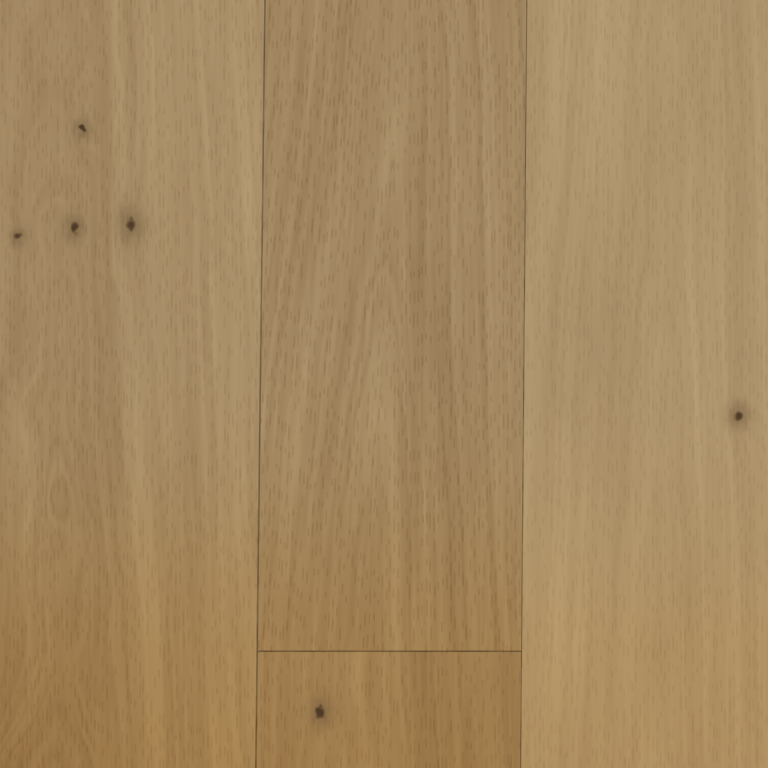
This texture is drawn by a Shadertoy shader. Its source:

```glsl
// Oak floor: three wide upright boards, the middle one with a butt joint near its foot.
// Grain is noise along the radius of a tapered trunk, which gives arches at the heart
// and straight lines beside it; cellular pores, knots and thin seams lie on top.
#define PALE vec3(0.725, 0.627, 0.468)
#define DEEP vec3(0.555, 0.445, 0.308)
#define WARM vec3(1.0, 0.935, 0.80)
#define KNOT vec3(0.25, 0.18, 0.12)
#define BOARD_WIDTH 0.345
#define FIRST_SEAM 0.333
#define JOINT_Y 0.152
#define SEAM_HALF 0.0007
#define GRAIN_DEPTH 0.85
#define PORE_DEPTH 0.20
#define PORE_CELLS vec2(190.0, 34.0)

float hash(vec2 p) {
    vec3 q = fract(p.xyx * vec3(0.1031, 0.1030, 0.0973));
    q += dot(q, q.yzx + 33.33);
    return fract((q.x + q.y) * q.z);
}

float noise(vec2 p) {
    vec2 i = floor(p), f = fract(p);
    f = f * f * (3.0 - 2.0 * f);
    return mix(mix(hash(i), hash(i + vec2(1, 0)), f.x),
               mix(hash(i + vec2(0, 1)), hash(i + vec2(1, 1)), f.x), f.y);
}

// Horizontal place of a seam, leaning slightly with height
float seamX(float index, float y) {
    return FIRST_SEAM + BOARD_WIDTH * index + (0.012 - 0.004 * index) * y;
}

// First three knots lie in a row, the others are spread over the floor
vec2 knotCentre(float i) {
    if (i < 3.0) return vec2(0.023 + 0.074 * i, 0.70 + 0.008 * sin(i * 1.6 - 1.2));
    float j = i - 3.0;
    return vec2(0.108 + j * (0.191 + 0.118 * j), fract(0.833 + j * (0.167 + 0.073 * j)));
}

// Sideways push of the grain as it flows around each knot
float knotBend(vec2 p) {
    float bend = 0.0;
    for (float i = 0.0; i < 6.0; i++) {
        vec2 d = p - knotCentre(i);
        bend += 0.010 * exp(-dot(d * d, vec2(2200.0, 500.0)));
    }
    return bend;
}

// Short dark dash at a random place in each cell, columns shifted against each other
float pores(vec2 p) {
    vec2 g = p * PORE_CELLS;
    g.y += 17.0 * hash(vec2(floor(g.x), 3.0));
    vec2 cell = floor(g), q = fract(g);
    float centre = 0.3 + 0.4 * hash(cell + 7.0);
    float size = 0.15 + 0.33 * hash(cell + 19.0);
    float across = 1.0 - smoothstep(0.08, 0.38, abs(q.x - centre));
    float along = 1.0 - smoothstep(size * 0.5, size, abs(q.y - 0.5));
    return across * along * step(0.35, hash(cell + 41.0));
}

void mainImage(out vec4 fragColor, in vec2 fragCoord) {
    vec2 p = fragCoord / iResolution.xy;
    float px = 1.0 / iResolution.y;

    // Board index: left, middle, right, and the short one below the joint
    float left = seamX(0.0, p.y), right = seamX(1.0, p.y);
    int board = int(step(left, p.x) + step(right, p.x));
    if (board == 1 && p.y < JOINT_Y) board = 3;
    float seed = float(board) * 13.7;

    // Per board: heart line, taper, waviness, contrast, tone
    float heart = vec4(0.075, 0.472, 0.855, 0.43)[board] + vec4(0.01, 0.05, 0.015, 0.02)[board] * p.y;
    float taper = vec4(0.06, 0.085, 0.04, 0.05)[board];
    float wave = vec4(0.055, 0.017, 0.014, 0.02)[board];
    float contrast = vec4(0.85, 1.05, 0.68, 0.9)[board];
    float tone = vec4(0.49, 0.46, 0.76, 0.42)[board];

    // Trunk radius, warped by slow waves and by knots
    float dx = p.x - heart;
    float nearHeart = exp(-dx * dx * 170.0);
    float warp = noise(p * vec2(11.0, 7.0) + seed) + 0.4 * noise(p * vec2(26.0, 17.0) + seed) - 0.7;
    float r = sqrt(dx * dx + 0.0005) + taper * p.y;
    r += wave * warp * (0.2 + 0.8 * nearHeart) + knotBend(p);
    r += 0.003 * sin(p.y * 9.0 + p.x * 14.0 + seed);
    float side = dx < 0.0 ? 0.0 : 5.0 * (1.0 - nearHeart);

    // Growth rings in three widths, then straight fibres
    float rings = 0.0, weight = 0.20, freq = 38.0;
    for (int i = 0; i < 3; i++) {
        rings += weight * (noise(vec2(r * freq + seed, p.y * 2.5 + side + seed)) - 0.5);
        freq *= 2.5;
        weight *= 1.08;
    }
    float lean = p.x - 0.05 * p.y * float(board == 1 && dx < 0.0);
    float fibre = noise(vec2(lean * 310.0, p.y * 16.0) + seed) - 0.5;
    float mottle = noise(p * vec2(16.0, 3.0) + seed) - 0.5;
    tone += GRAIN_DEPTH * contrast * (rings + 0.20 * fibre) + 0.20 * mottle;
    tone -= PORE_DEPTH * contrast * pores(vec2(lean, p.y));

    // Broad shading: left board brightens to its right, middle has a grey streak
    if (board == 0) tone += 0.24 * smoothstep(0.08, 0.24, p.x) - 0.08 + 0.10 * (p.y - 0.5);
    if (board == 1) {
        float edge = 0.543 + 0.012 * p.y;
        float streak = smoothstep(edge - 0.055, edge, p.x) * (1.0 - smoothstep(edge, edge + 0.004, p.x));
        tone -= 0.17 * streak * smoothstep(0.15, 0.4, p.y) * (1.0 - smoothstep(0.65, 0.95, p.y));
    }
    vec3 color = mix(DEEP, PALE, clamp(tone, -0.25, 1.2));
    color *= mix(vec3(1), WARM, (1.0 - smoothstep(0.0, 0.55, p.y)) * (board == 2 ? 0.6 : 1.0));

    // Knots: ragged dark core in a soft brown halo
    for (float i = 0.0; i < 6.0; i++) {
        float size = 0.0035 + 0.0035 * hash(vec2(i, 5.0));
        float d = length((p - knotCentre(i)) * vec2(1.0, 0.8));
        d += 0.005 * (noise(p * 170.0 + i) - 0.5);
        color = mix(color, DEEP * 0.8, 0.55 * exp(-d * d / (size * size * 7.0)));
        color = mix(color, KNOT, 0.8 * (1.0 - smoothstep(size * 0.35, size + px, d)));
    }

    // Seams and the butt joint
    float gap = min(abs(p.x - left), abs(p.x - right) + 0.0003);
    if (p.x > left && p.x < right) gap = min(gap, abs(p.y - JOINT_Y));
    float seam = 1.0 - smoothstep(SEAM_HALF - 0.5 * px, SEAM_HALF + px, gap);
    color *= 1.0 - 0.36 * seam * (0.65 + 0.35 * noise(p * 40.0));
    fragColor = vec4(color, 1.0);
}
```
